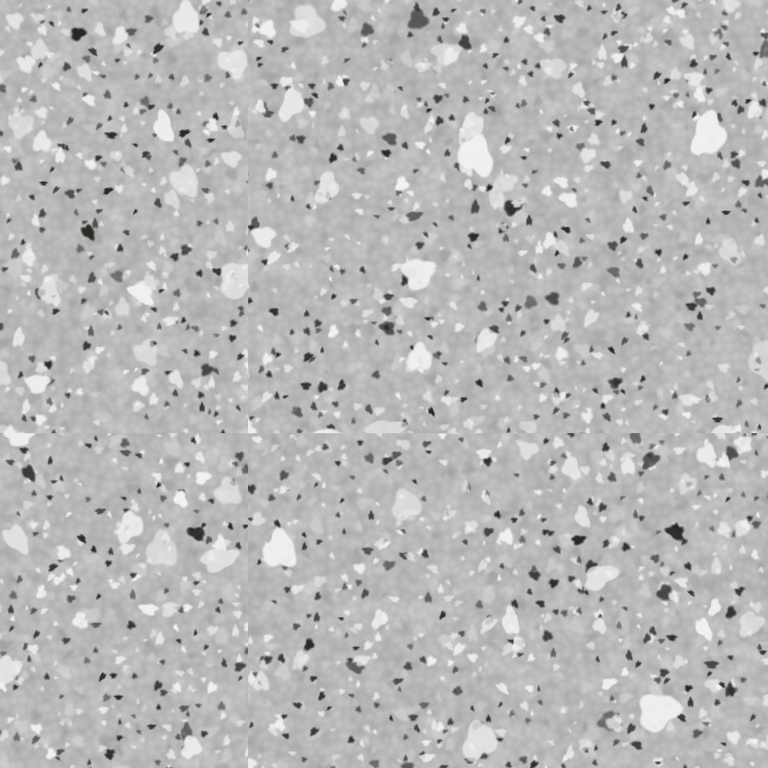
Give the GLSL for this texture, as a WebGL 2 fragment shader.

```glsl
#version 300 es
precision highp float;
// Speckled grey stone: white, grey and black chips in four panels that meet at fine seams.

uniform vec2 u_resolution;
out vec4 outColor;

const vec3 STONE_DARK = vec3(0.655, 0.655, 0.65);
const vec3 STONE_LIGHT = vec3(0.80, 0.79, 0.79);
const vec3 SMUDGE = vec3(0.58, 0.58, 0.57);
const vec3 PALE = vec3(0.84, 0.83, 0.83);
const vec3 WHITE = vec3(0.95, 0.945, 0.94);
const vec3 CHARCOAL = vec3(0.15, 0.15, 0.14);
const vec2 SEAM = vec2(0.323, 0.436);

vec4 hash4(vec2 p, float seed) {
    vec4 h = fract(vec4(p.xyx, seed) * vec4(0.1031, 0.1030, 0.0973, 0.1099));
    h += dot(h, h.wzxy + 33.33);
    return fract((h.xxyz + h.yzzw) * h.zywx);
}

// Signed distance to a lopsided, stretched pebble.
float pebble(vec2 q, float radius, float stretch, float turn) {
    float c = cos(turn), s = sin(turn);
    q = mat2(c, -s, s, c) * q * vec2(1.0, stretch);
    float angle = atan(q.y, q.x + 1e-5);
    float wobble = 1.0 + 0.16 * sin(3.0 * angle + turn * 5.0) + 0.08 * sin(5.0 * angle - turn * 3.0);
    return length(q) - radius * wobble;
}

// Coverage of chips scattered over a jittered grid; radii are in cells, blur in canvas units.
float chips(vec2 uv, float cells, float density, vec2 radii, float blur, float seed) {
    vec2 p = uv * cells, home = floor(p);
    float soft = blur * cells, cover = 0.0;
    for (int y = -1; y <= 1; y++) {
        for (int x = -1; x <= 1; x++) {
            vec2 cell = home + vec2(x, y);
            vec4 place = hash4(cell, seed);
            if (place.z > density) continue;
            vec4 form = hash4(cell, seed + 17.3);
            float radius = mix(radii.x, radii.y, form.x * form.x);
            float d = pebble(p - cell - place.xy, radius, 1.0 + 0.8 * form.y, 6.2832 * form.z);
            float opacity = mix(0.5, 1.0, form.w);
            cover = max(cover, opacity * (1.0 - smoothstep(-soft, soft, d)));
        }
    }
    return cover;
}

// Distance to the nearest scattered point.
float cellular(vec2 p, float seed) {
    vec2 home = floor(p);
    float nearest = 2.0;
    for (int y = -1; y <= 1; y++) {
        for (int x = -1; x <= 1; x++) {
            vec2 cell = home + vec2(x, y);
            nearest = min(nearest, length(p - cell - hash4(cell, seed).xy));
        }
    }
    return nearest;
}

// Cloudy ground from cellular noise and slow layered sines.
vec3 ground(vec2 uv, float seed) {
    float waves = sin(uv.x * 23.0 + 2.0 * sin(uv.y * 17.0 + seed)) * sin(uv.y * 29.0 + 2.0 * sin(uv.x * 13.0));
    float tone = 0.5 + 0.07 * waves;
    tone += 0.50 * (cellular(uv * 34.0, seed + 1.0) - 0.48);
    tone += 0.50 * (0.48 - cellular(uv * 85.0, seed + 2.0));
    return mix(STONE_DARK, STONE_LIGHT, clamp(tone, 0.0, 1.0));
}

vec3 stone(vec2 uv, float seed) {
    vec3 color = ground(uv, seed);
    // Faint chips below the surface
    color = mix(color, SMUDGE, 0.55 * chips(uv, 36.0, 0.35, vec2(0.12, 0.36), 0.005, seed + 3.0));
    color = mix(color, PALE, 0.75 * chips(uv, 32.0, 0.45, vec2(0.15, 0.40), 0.004, seed + 4.0));
    // Fine white and black grit
    color = mix(color, WHITE, chips(uv, 58.0, 0.26, vec2(0.15, 0.38), 0.0027, seed + 5.0));
    color = mix(color, CHARCOAL, chips(uv, 52.0, 0.30, vec2(0.16, 0.34), 0.0027, seed + 6.0));
    color = mix(color, CHARCOAL, chips(uv, 17.0, 0.16, vec2(0.12, 0.22), 0.0030, seed + 7.0));
    // Larger white chips
    color = mix(color, WHITE, chips(uv, 25.0, 0.30, vec2(0.17, 0.32), 0.0028, seed + 8.0));
    color = mix(color, WHITE, chips(uv, 11.0, 0.36, vec2(0.16, 0.32), 0.0028, seed + 9.0));
    return color;
}

void main() {
    vec2 uv = gl_FragCoord.xy / u_resolution;
    // Each panel has its own chips, so the seams cut through them
    vec2 side = clamp((uv - SEAM) * u_resolution + 0.5, 0.0, 1.0);
    vec3 color = vec3(0.0);
    for (int y = 0; y <= 1; y++) {
        for (int x = 0; x <= 1; x++) {
            vec2 panel = vec2(x, y);
            vec2 share = mix(1.0 - side, side, panel);
            float weight = share.x * share.y;
            if (weight > 0.0) color += weight * stone(uv, 11.7 + 31.0 * panel.x + 67.0 * panel.y);
        }
    }
    outColor = vec4(color, 1.0);
}
```
